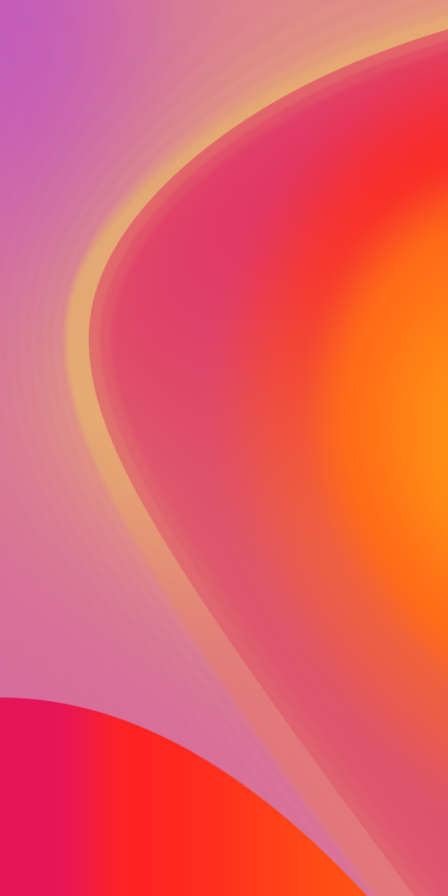
Write a Shadertoy shader that draws this background.

```glsl
// Flowing warm wallpaper: a golden curved ridge around an orange glow, over a red hill.

// Layout, in canvas widths, with y measured downward from the top (0 to 2)
const vec2  RIDGE_TIP    = vec2(0.198, 0.755);
const float LOWER_SLOPE  = 0.78;
const float LOWER_ROUND  = 0.365;
const float UPPER_BEND   = 1.44;
const float UPPER_FLARE  = 0.246;
const float UPPER_REACH  = 0.69;
const vec2  GLOW_CENTER  = vec2(1.12, 1.016);
const vec2  GLOW_RADII   = vec2(0.396, 0.552);
const float GLOW_LEAN    = 0.15;
const float HILL_TOP     = 1.557;
const float HILL_BEND    = 0.66;
const float HALO_WIDTH   = 0.21;
const float BAND_SPACING = 0.026;
const float BAND_AMOUNT  = 0.007;

// Palette
const vec3 PURPLE      = vec3(0.76, 0.35, 0.74);
const vec3 PINK        = vec3(0.84, 0.42, 0.61);
const vec3 TAN         = vec3(0.90, 0.63, 0.47);
const vec3 GOLD        = vec3(0.90, 0.68, 0.44);
const vec3 CORAL       = vec3(0.89, 0.47, 0.46);
const vec3 AMBER       = vec3(1.00, 0.55, 0.08);
const vec3 ORANGE      = vec3(1.00, 0.42, 0.09);
const vec3 SCARLET     = vec3(0.98, 0.17, 0.15);
const vec3 SALMON      = vec3(0.93, 0.37, 0.26);
const vec3 CRIMSON     = vec3(0.88, 0.20, 0.40);
const vec3 ROSE        = vec3(0.87, 0.32, 0.42);
const vec3 HILL_BERRY  = vec3(0.90, 0.08, 0.35);
const vec3 HILL_RED    = vec3(1.00, 0.14, 0.13);
const vec3 HILL_ORANGE = vec3(1.00, 0.32, 0.08);

// Approximate signed distance to the ridge; positive on the right, inner side
float ridgeDistance(vec2 p) {
    float t = p.y - RIDGE_TIP.y;
    float offset, slope;
    if (t < 0.0) {
        float flare = UPPER_FLARE * pow(-t / UPPER_REACH, 6.0);
        offset = t * t * (UPPER_BEND + flare);
        slope = t * (2.0 * UPPER_BEND + 8.0 * flare);
    } else {
        float root = length(vec2(t, LOWER_ROUND));
        offset = LOWER_SLOPE * (root - LOWER_ROUND);
        slope = LOWER_SLOPE * t / root;
    }
    return (p.x - RIDGE_TIP.x - offset) / sqrt(1.0 + slope * slope);
}

// Pink sky with a tan halo and a golden band along the ridge
vec3 outerColor(vec2 p, float d) {
    float fade = smoothstep(0.9, 1.75, p.y);
    float halo = exp(d / HALO_WIDTH) * mix(1.0, 0.2, fade);
    vec3 color = mix(PINK, TAN, halo);
    vec2 corner = p / vec2(0.34, 0.62);
    color = mix(color, PURPLE, 0.9 * exp(-dot(corner, corner)));
    color += BAND_AMOUNT * sin(6.28318 * d / BAND_SPACING) * exp(d / HALO_WIDTH);

    float width = mix(0.025, 0.052, smoothstep(0.2, 0.7, p.y)) + 0.018 * fade;
    float softness = mix(0.035, 0.012, smoothstep(0.2, 0.7, p.y));
    float band = smoothstep(-width - softness, -width + softness, d);
    return mix(color, mix(GOLD, CORAL, smoothstep(0.85, 1.6, p.y)), 0.85 * band);
}

// Leaning elliptical glow that cools toward the ridge
vec3 innerColor(vec2 p, float d) {
    vec2 q = p - GLOW_CENTER;
    q.x -= GLOW_LEAN * (q.y + length(vec2(q.y, 0.21)));
    float r = length(q / GLOW_RADII);
    float lower = smoothstep(0.25, 1.3, p.y);
    vec3 warm = mix(SCARLET, SALMON, lower);
    vec3 cool = mix(CRIMSON, ROSE, lower);
    vec3 color = mix(AMBER, ORANGE, smoothstep(0.35, 1.0, r));
    color = mix(color, warm, smoothstep(0.9, 1.26, r));
    color = mix(color, cool, smoothstep(1.2, 1.8, r));
    // Translucent rim in two thin steps
    float rim = 0.2 * exp(-d / 0.09);
    rim += 0.12 * (1.0 - smoothstep(0.020, 0.030, d));
    rim += 0.10 * (1.0 - smoothstep(0.040, 0.060, d));
    return mix(color, mix(GOLD, CORAL, smoothstep(0.85, 1.6, p.y)), rim);
}

vec3 hillColor(vec2 p) {
    vec3 color = mix(HILL_BERRY, HILL_RED, smoothstep(0.10, 0.31, p.x));
    return mix(color, HILL_ORANGE, smoothstep(0.3, 0.85, p.x));
}

void mainImage(out vec4 fragColor, in vec2 fragCoord) {
    vec2 uv = fragCoord / iResolution.xy;
    vec2 p = vec2(uv.x, 2.0 * (1.0 - uv.y));
    float pixel = 1.0 / iResolution.x;

    float d = ridgeDistance(p);
    vec3 color = mix(outerColor(p, min(d, 0.0)), innerColor(p, max(d, 0.0)),
                     smoothstep(-pixel, pixel, d));

    float hill = (p.y - HILL_TOP - HILL_BEND * p.x * p.x)
               / length(vec2(1.0, 2.0 * HILL_BEND * p.x));
    color = mix(color, hillColor(p), smoothstep(-pixel, pixel, hill));
    fragColor = vec4(color, 1.0);
}
```
